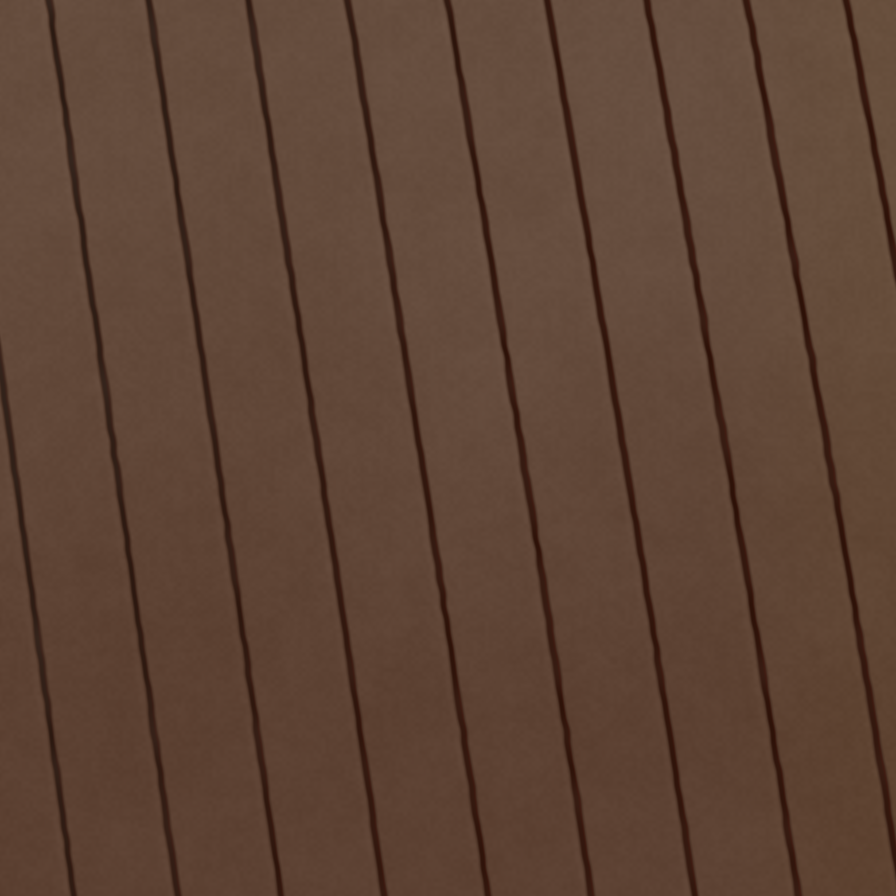
A WebGL 2 fragment shader for this texture:

```glsl
#version 300 es
precision highp float;
// Brown boards split by thin, dark, slanted grooves that fan out slightly.
// Groove index and distance come from a sheared, repeated coordinate;
// value noise adds ragged groove edges, soft blotches and fine grain.

uniform vec2 u_resolution;
out vec4 fragColor;

float hash(vec2 p) {
  return fract(sin(dot(p, vec2(127.1, 311.7))) * 43758.5453);
}

float noise(vec2 p) {
  vec2 cell = floor(p);
  vec2 f = fract(p);
  f = f * f * (3.0 - 2.0 * f);
  float low = mix(hash(cell), hash(cell + vec2(1.0, 0.0)), f.x);
  float high = mix(hash(cell + vec2(0.0, 1.0)), hash(cell + 1.0), f.x);
  return mix(low, high, f.y);
}

float fbm(vec2 p) {
  float sum = 0.0;
  float amplitude = 0.5;
  for (int i = 0; i < 4; i++) {
    sum += amplitude * noise(p);
    p = p * 2.03 + 17.3;
    amplitude *= 0.5;
  }
  return sum;
}

void main() {
  vec2 uv = gl_FragCoord.xy / u_resolution;
  float pixel = 1.0 / min(u_resolution.x, u_resolution.y);
  float down = 1.0 - uv.y;

  // Slanted repeat: the pitch widens a little towards the bottom
  float pitch = mix(0.1112, 0.1155, down);
  float bow = 0.016 * uv.x * down * uv.y;
  float boardCoord = (uv.x - mix(0.0547, 0.198, down) - bow) / pitch;
  float groove = floor(boardCoord + 0.5);
  float offset = (boardCoord - groove) * pitch;

  // Ragged edges: each groove wanders and changes width along its length
  float wander = noise(vec2(groove * 7.3, uv.y * 65.0)) - 0.5;
  float wear = noise(vec2(groove * 3.7 + 40.0, uv.y * 28.0));
  offset += 0.0016 * wander;
  float width = 0.0031 + 0.0012 * wear + 0.0004 * uv.x;
  float dist = abs(offset);

  // Board surface: greyer above, redder below, with blotches and grain
  vec3 board = mix(vec3(0.365, 0.258, 0.200), vec3(0.402, 0.305, 0.245),
                   smoothstep(0.05, 0.95, uv.y + 0.12 * (uv.x - 0.5)));
  float blotch = fbm(uv * 4.0 + 3.0) - 0.47;
  float grain = noise(uv * 230.0) + 0.6 * noise(uv * 95.0 + 9.0) - 0.8;
  board += blotch * vec3(0.030, 0.034, 0.036) + 0.014 * grain;
  board += 0.010 * (noise(uv * 30.0) - 0.5);
  board.b -= 0.012 * smoothstep(0.75, 1.0, uv.x);

  // Groove: soft brown shoulders around a dark core, redder to the right
  vec3 shoulder = vec3(0.275, 0.180, 0.130);
  vec3 core = mix(vec3(0.185, 0.122, 0.090), vec3(0.195, 0.088, 0.050),
                  smoothstep(0.0, 0.7, uv.x + 0.3 * down - 0.1));
  core += 0.05 * (wear - 0.5);
  core.r += 0.035 * smoothstep(0.0, 0.003, offset);

  float soft = max(0.0014, pixel);
  float shoulderMask = 1.0 - smoothstep(width - soft, width + 2.0 * soft, dist);
  float coreMask = 1.0 - smoothstep(width - 1.8 * soft, width + 0.4 * soft, dist);
  vec3 color = mix(board, shoulder, shoulderMask * 0.9);
  color = mix(color, core, coreMask);

  // Faint worn highlight beside each groove
  color += 0.010 * exp(-pow((offset + 0.0085) / 0.003, 2.0));

  fragColor = vec4(color, 1.0);
}
```
